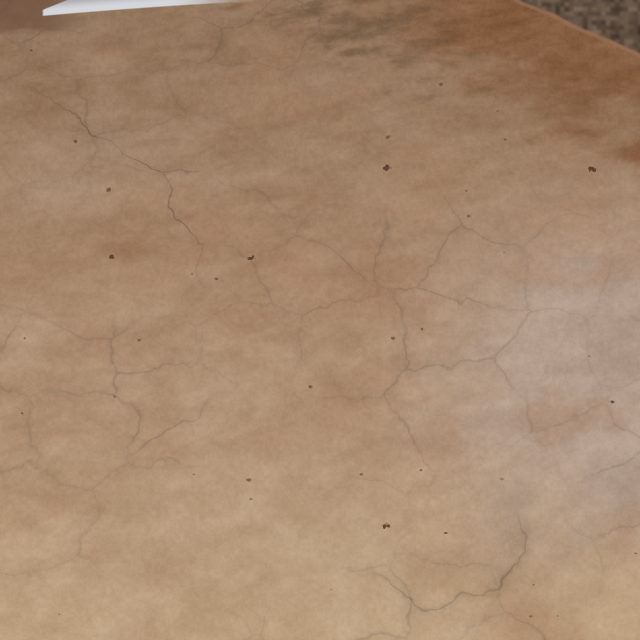
This texture is drawn by a WebGL 2 fragment shader. Its source:

```glsl
#version 300 es
precision highp float;
// Worn tan plaster floor with soft stains, hairline cracks, specks and a rough far edge.
uniform vec2 u_resolution;
out vec4 fragColor;

float hash(vec2 p) {
  vec3 q = fract(vec3(p.xyx) * 0.1031);
  q += dot(q, q.yzx + 33.33);
  return fract((q.x + q.y) * q.z);
}

vec2 hash2(vec2 p) {
  return vec2(hash(p), hash(p + 57.3));
}

float noise(vec2 p) {
  vec2 i = floor(p), f = fract(p);
  f = f * f * (3.0 - 2.0 * f);
  return mix(mix(hash(i), hash(i + vec2(1, 0)), f.x),
             mix(hash(i + vec2(0, 1)), hash(i + vec2(1, 1)), f.x), f.y);
}

float fbm(vec2 p) {
  float sum = 0.0, amp = 0.5;
  for (int i = 0; i < 5; i++) {
    sum += amp * noise(p);
    p = mat2(1.6, 1.2, -1.2, 1.6) * p + 7.1;
    amp *= 0.5;
  }
  return sum;
}

// Distance to the nearest border between scattered cells.
float cellBorder(vec2 p) {
  vec2 cell = floor(p), nearest = vec2(0);
  float best = 9.0, border = 9.0;
  for (int k = 0; k < 9; k++) {
    vec2 c = cell + vec2(k % 3 - 1, k / 3 - 1);
    vec2 r = c + hash2(c) - p;
    if (dot(r, r) < best) { best = dot(r, r); nearest = r; }
  }
  for (int k = 0; k < 25; k++) {
    vec2 c = cell + vec2(k % 5 - 2, k / 5 - 2);
    vec2 r = c + hash2(c) - p, across = r - nearest;
    if (dot(across, across) > 1e-4)
      border = min(border, dot(0.5 * (r + nearest), normalize(across)));
  }
  return border;
}

float segment(vec2 p, vec2 a, vec2 b) {
  vec2 ab = b - a;
  return length(p - a - ab * clamp(dot(p - a, ab) / dot(ab, ab), 0.0, 1.0));
}

// Sparse dark grains: one candidate per grid cell.
float specks(vec2 p, float cells, float share, float radius, float px) {
  vec2 q = p * cells, id = floor(q);
  vec2 offset = (fract(q) - 0.25 - 0.5 * hash2(id + 3.7)) / cells;
  float r = radius * mix(0.4, 1.0, hash(id + 9.1));
  float d = length(offset * vec2(0.8, 1.1)) + 1.4 * r * (noise(p * 240.0) - 0.4);
  return step(hash(id + 21.0), share) * (1.0 - smoothstep(r - px, r + px, d));
}

void main() {
  vec2 p = gl_FragCoord.xy / u_resolution;
  float px = max(1.0 / u_resolution.y, 0.0015);

  // Slightly slanted stain fields; the floor recedes towards the top.
  vec2 floorPos = mat2(0.98, -0.17, 0.17, 0.98) * p * vec2(1.0, 1.0 + 0.6 * p.y);
  float broad = fbm(floorPos * 4.0 + 2.0) - 0.48;
  float blotch = fbm(floorPos * vec2(10.0, 13.0) + 13.0) - 0.48;
  float mottle = fbm(floorPos * vec2(26.0, 36.0) + 31.0) - 0.48;

  // Base light falloff and coloured stains.
  vec3 col = mix(vec3(0.735, 0.625, 0.495), vec3(0.672, 0.548, 0.442), smoothstep(-0.1, 0.5, p.y));
  col = mix(col, vec3(0.565, 0.45, 0.35), smoothstep(0.4, 1.05, p.y));
  col += broad * vec3(0.04, 0.065, 0.075) + blotch * vec3(0.07, 0.09, 0.095);
  col += mottle * vec3(0.07, 0.078, 0.08);
  float glow = length((p - vec2(0.96, 0.40)) * vec2(1.0, 1.2)) + 0.2 * broad + 0.25 * blotch;
  col = mix(col, vec3(0.705, 0.62, 0.56) + 0.09 * (blotch + mottle), 0.9 * (1.0 - smoothstep(0.13, 0.45, glow)));
  float blush = length((p - vec2(0.59, 0.55)) * mat2(0.8, -0.6, 0.6, 0.8) * vec2(1.0, 1.7));
  col = mix(col, vec3(0.61, 0.45, 0.345), 0.4 * (1.0 - smoothstep(0.0, 0.2, blush + 0.35 * blotch)));
  col = mix(col, vec3(0.655, 0.50, 0.39), 0.35 * smoothstep(0.02, 0.25, fbm(floorPos * 9.0 + 60.0) - 0.5));

  // Rusty band and smoky marks along the far right edge.
  float edge = dot(p - vec2(0.807, 1.0), vec2(0.403, 0.915)) + 0.004 * (noise(p * 45.0) - 0.5);
  float rust = smoothstep(-0.18, -0.05, edge + 0.25 * blotch) * smoothstep(0.42, 0.75, p.x + 0.2 * broad);
  col = mix(col, vec3(0.51, 0.352, 0.24) + 0.14 * mottle, 0.9 * rust);
  float smoke = length((p - vec2(0.57, 0.965)) * mat2(0.94, -0.34, 0.34, 0.94) * vec2(1.0, 2.6));
  col = mix(col, vec3(0.42, 0.33, 0.25), 0.55 * (1.0 - smoothstep(-0.05, 0.2, smoke + 0.45 * mottle + 0.2 * blotch)));

  // Faint vein network with patchy visibility.
  vec2 warp = vec2(fbm(p * 14.0), fbm(p * 14.0 + 40.0)) - 0.48;
  vec2 bent = p + 0.075 * warp;
  float web = cellBorder(bent * vec2(6.5, 6.5 + 3.0 * p.y) + 4.0) / 6.5;
  float patchy = smoothstep(0.35, 0.7, noise(p * 5.0 + 17.0));
  float broken = smoothstep(0.2, 0.7, noise(p * 22.0 + 5.0));
  float lines = patchy * (0.07 * exp(-web * 140.0) + (0.04 + 0.09 * broken) * (1.0 - smoothstep(0.0, 0.0025 + px, web)));

  // Forked hairline on the left and a curved one at lower right.
  float fork = min(segment(bent, vec2(0.02, 0.885), vec2(0.245, 0.725)),
               min(segment(bent, vec2(0.245, 0.725), vec2(0.31, 0.73)),
                   segment(bent, vec2(0.245, 0.725), vec2(0.33, 0.56))));
  float tail = segment(bent, vec2(0.33, 0.56), vec2(0.56, 0.38));
  float bow = abs(length(bent - vec2(0.70, 0.17)) - 0.12);
  float bowSpan = 1.0 - smoothstep(-0.04, 0.06, bent.y - 0.13 - 0.3 * (bent.x - 0.7));
  float forkFade = 1.0 - smoothstep(0.06, 0.24, length(p - vec2(0.22, 0.73)));
  lines += 0.32 * (0.25 + 0.75 * forkFade) * (0.5 + 0.5 * broken) * (1.0 - smoothstep(0.0, 0.001 + px, fork));
  lines += 0.05 * exp(-tail * 150.0) + 0.04 * exp(-fork * 140.0);
  lines += bowSpan * (0.13 * exp(-bow * 130.0) + 0.13 * (1.0 - smoothstep(0.0, 0.0015 + px, bow)));
  col = mix(col, vec3(0.33, 0.28, 0.24), min(lines * 1.15, 0.5));

  // Scattered grains and fine surface texture.
  float dots = max(specks(p, 9.0, 0.09, 0.0058, px), 0.7 * specks(p + 0.37, 23.0, 0.05, 0.0027, px));
  col = mix(col, vec3(0.31, 0.19, 0.13), 0.8 * dots);
  col += 0.026 * (noise(p * 310.0) - 0.5) + 0.024 * (noise(p * 130.0) - 0.5);

  // Pale wedge at the far left, with shade behind it.
  float along = p.x - 0.065;
  float lower = p.y - 0.975 - 0.09 * along + 0.06 * along * along;
  float upper = 0.984 + 0.4 * along - p.y;
  float shade = smoothstep(0.945, 0.99, p.y + 0.1 * blotch) * (1.0 - smoothstep(0.06, 0.15, p.x));
  col = mix(col, vec3(0.42, 0.30, 0.235), 0.7 * shade);
  float wedge = smoothstep(-px, px, min(lower, upper)) * smoothstep(0.0, 0.004, along);
  vec3 pale = mix(vec3(0.83, 0.84, 0.86), vec3(0.66, 0.65, 0.66), smoothstep(0.006, 0.025, lower));
  col = mix(col, pale, wedge * (1.0 - smoothstep(0.26, 0.42, p.x)));

  // Gritty ground beyond the far edge.
  float grit = noise(p * 140.0) * 0.6 + noise(p * 60.0) * 0.4;
  vec3 ground = mix(vec3(0.24, 0.19, 0.155), vec3(0.50, 0.42, 0.35), grit);
  col = mix(col, vec3(0.60, 0.46, 0.36), 0.55 * (1.0 - smoothstep(0.001, 0.006, abs(edge))));
  col = mix(col, ground, smoothstep(0.0, 0.004 + px, edge));
  fragColor = vec4(clamp(col, 0.0, 1.0), 1.0);
}
```
